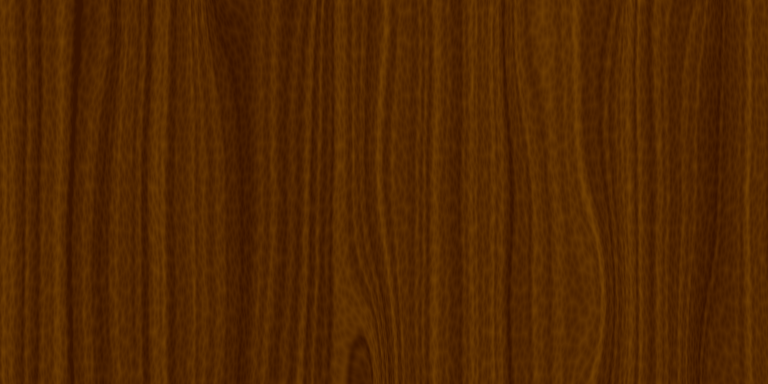
Write a Shadertoy shader that draws this texture.

```glsl
const vec3 DARK_WOOD  = vec3(0.225, 0.080, 0.000);
const vec3 MID_WOOD   = vec3(0.325, 0.156, 0.003);
const vec3 LIGHT_WOOD = vec3(0.440, 0.248, 0.012);

const vec2  KNOT_CELL   = vec2(0.30, 0.75);   // spacing of the bulges
const vec2  KNOT_SIZE   = vec2(0.062, 0.30);
const float KNOT_PUSH   = 0.13;
const vec4  BAND_COUNT  = vec4(8.0, 29.0, 62.0, 118.0);  // per canvas height
const vec4  BAND_WEIGHT = vec4(0.13, 0.27, 0.42, 0.34);
const float SEAM_COUNT  = 20.0;
const float SEAM_WIDTH  = 0.0055;
const float SEAM_DEPTH  = 0.42;
const vec2  FIBRE_SIZE  = vec2(0.0085, 0.027);
const float FIBRE_DEPTH = 0.38;
const float BASE_TONE   = 0.535;

float hash(vec2 p) {
    vec3 q = fract(vec3(p.xyx) * 0.1031);
    q += dot(q, q.yzx + 33.33);
    return fract((q.x + q.y) * q.z);
}

vec2 hash2(vec2 p) {
    return vec2(hash(p), hash(p + 57.3));
}

// Smooth noise along one axis, centred on zero
float bandNoise(float x, float seed) {
    float i = floor(x), f = fract(x);
    f = f * f * (3.0 - 2.0 * f);
    return mix(hash(vec2(i, seed)), hash(vec2(i + 1.0, seed)), f) - 0.5;
}

// Distance to the nearest scattered point
float cellular(vec2 p) {
    vec2 cell = floor(p);
    float nearest = 4.0;
    for (int j = -1; j <= 1; j++)
    for (int i = -1; i <= 1; i++) {
        vec2 c = cell + vec2(i, j);
        vec2 d = c + hash2(c) - p;
        nearest = min(nearest, dot(d, d));
    }
    return sqrt(nearest);
}

// Slow sideways wander of the grain
float drift(vec2 p) {
    return 0.007 * sin(2.3 * p.y + 3.1 * p.x)
         + 0.004 * sin(5.1 * p.y - 7.3 * p.x + 1.7)
         + 0.0012 * sin(13.0 * p.y + 17.0 * p.x);
}

// Long bulges; the strongest close into oval figures
float knots(vec2 p) {
    vec2 cell = floor(p / KNOT_CELL);
    float push = 0.0;
    for (int j = -1; j <= 1; j++)
    for (int i = -1; i <= 1; i++) {
        vec2 c = cell + vec2(i, j);
        vec2 d = (p - (c + hash2(c + 11.0)) * KNOT_CELL) / KNOT_SIZE;
        float strength = 2.0 * hash(c + 23.0) - 1.0;
        push += strength * strength * strength * exp(-dot(d, d));
    }
    return KNOT_PUSH * push;
}

// Thin dark growth lines with varying depth
float seams(float g) {
    float x = g * SEAM_COUNT, cell = floor(x), line = 0.0;
    for (int i = -1; i <= 1; i++) {
        float c = cell + float(i);
        float d = (x - c - hash(vec2(c, 71.0))) / (SEAM_WIDTH * SEAM_COUNT);
        float depth = hash(vec2(c, 83.0));
        line += depth * depth * depth * exp(-d * d);
    }
    return line;
}

void mainImage(out vec4 fragColor, in vec2 fragCoord) {
    vec2 p = fragCoord / iResolution.y;
    float grain = p.x + drift(p) + knots(p) + 4.0;

    // Layered bands along the bent grain
    vec4 x = grain * BAND_COUNT;
    vec4 bands = vec4(bandNoise(x.x, 3.0), bandNoise(x.y, 17.0),
                      bandNoise(x.z, 31.0), bandNoise(x.w, 47.0));
    float tone = BASE_TONE + dot(bands, BAND_WEIGHT);
    tone -= SEAM_DEPTH * seams(grain);

    // Soft patches of shade
    tone += 0.025 * sin(7.0 * p.x + 2.0 * sin(3.0 * p.y)) * sin(4.0 * p.y + 5.0 * p.x);

    // Short fibres that lean a little either way
    float slant = 0.010 * sin(9.0 * p.y + 6.0 * p.x);
    vec2 fibre = vec2(mix(p.x, grain, 0.5) + slant, p.y) / FIBRE_SIZE;
    tone += FIBRE_DEPTH * (cellular(fibre) - 0.45);

    tone = clamp(tone, 0.0, 1.0);
    vec3 color = mix(DARK_WOOD, MID_WOOD, min(2.0 * tone, 1.0));
    color = mix(color, LIGHT_WOOD, max(2.0 * tone - 1.0, 0.0));
    fragColor = vec4(color, 1.0);
}
```
